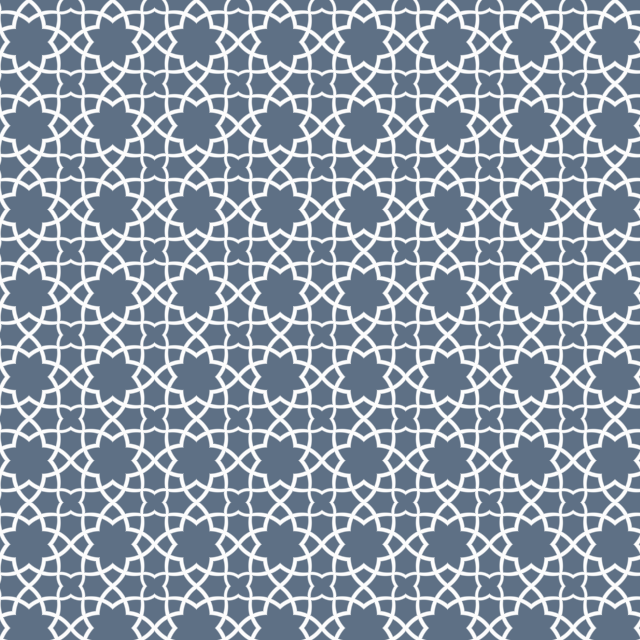
This pattern is drawn by a three.js fragment shader. Its source:

```glsl
// Interlaced lattice of eight-pointed stars and four-petal flowers, white on slate blue.
varying vec2 vUv;

const float REPEATS = 7.645;                  // star cells across and up
const vec2 STAR_OFFSET = vec2(0.346, 0.143);  // first star centre, in cells
const float SECTOR = 0.78539816;              // one eighth of a turn
const float EDGE_SOFTNESS = 0.011;
const vec3 SLATE = vec3(0.37, 0.44, 0.52);
const vec3 WHITE = vec3(0.99);

float arcDistance(vec2 p, vec2 centre, float radius) {
  return abs(length(p - centre) - radius);
}

vec2 polar(float radius, float angle) {
  return radius * vec2(cos(angle), sin(angle));
}

// Eight arcs and their mirror images weave the star and the ring around it.
float starDistance(vec2 p) {
  float radius = length(p);
  float angle = mod(atan(p.y, p.x + 1e-6), SECTOR);
  vec2 centre = vec2(-0.0577, 0.274);
  float strand = arcDistance(polar(radius, angle), centre, 0.416);
  float mirrored = arcDistance(polar(radius, SECTOR - angle), centre, 0.416);
  return min(strand, mirrored);
}

// Scalloped petals around the cell corner, folded into one octant.
float flowerDistance(vec2 corner) {
  vec2 octant = vec2(min(corner.x, corner.y), max(corner.x, corner.y));
  return arcDistance(octant, vec2(0.1155, -0.0365), 0.189);
}

// Strands are finer near the flowers and heavier near the stars.
float strandHalfWidth(vec2 corner) {
  return mix(0.018, 0.024, smoothstep(0.17, 0.40, length(corner)));
}

void main() {
  vec2 cell = fract(vUv * REPEATS - STAR_OFFSET + 0.5) - 0.5;
  vec2 corner = 0.5 - abs(cell);

  float lattice = min(starDistance(cell), flowerDistance(corner));
  float halfWidth = strandHalfWidth(corner);
  float ink = 1.0 - smoothstep(halfWidth - EDGE_SOFTNESS, halfWidth + EDGE_SOFTNESS, lattice);

  gl_FragColor = vec4(mix(SLATE, WHITE, ink), 1.0);
}
```
